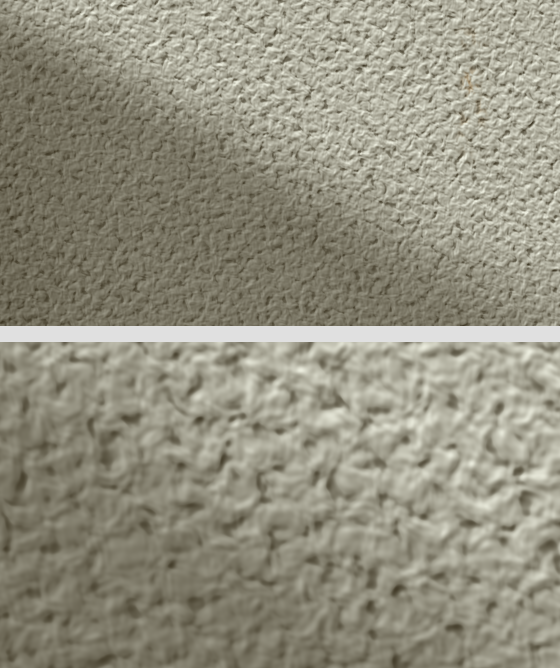
Top: the whole. Bottom: its middle third, enlarged.
This texture is drawn by a Shadertoy shader. Its source:

```glsl
vec2 hash22(vec2 p) {
    vec3 q = fract(p.xyx * vec3(0.1031, 0.1030, 0.0973));
    q += dot(q, q.yzx + 33.33);
    return fract((q.xx + q.yz) * q.zy);
}

// Slope of a random unit gradient at a lattice corner
float corner(vec2 cell, vec2 f, vec2 offset) {
    float angle = 6.2832 * hash22(cell + offset).x;
    return dot(vec2(cos(angle), sin(angle)), f - offset);
}

// Gradient noise around zero
float noise(vec2 p) {
    vec2 cell = floor(p), f = fract(p);
    vec2 u = f * f * f * (f * (f * 6.0 - 15.0) + 10.0);
    float low = mix(corner(cell, f, vec2(0, 0)), corner(cell, f, vec2(1, 0)), u.x);
    float high = mix(corner(cell, f, vec2(0, 1)), corner(cell, f, vec2(1, 1)), u.x);
    return mix(low, high, u.y);
}

// Plaster height: warped lumps with finer grit, each octave turned
float plaster(vec2 p) {
    mat2 turn = mat2(0.8, 0.6, -0.6, 0.8);
    p += 0.008 * vec2(noise(p * 30.0 + 60.0), noise(p * 30.0 + 17.3));
    float lumps = noise(turn * p * 40.0 + 90.0);
    float grains = noise(turn * turn * p * 70.0 + 150.0);
    float grit = noise(p * 120.0 + 31.0);
    return lumps + 0.7 * grains + 0.28 * grit;
}

void mainImage(out vec4 fragColor, in vec2 fragCoord) {
    vec2 p = fragCoord / iResolution.y;
    float height = plaster(p);

    // Diagonal shadow edge, softer towards the lower right
    float edge = (p.y - 0.95 + 0.59 * p.x) / 1.16;
    edge += 0.03 * noise(p * 8.0 + 20.0);
    float softness = mix(0.07, 0.15, p.x / 1.7);
    float lit = smoothstep(-1.1 * softness, 2.0 * softness, edge);

    // Relief lit from the upper left, more sideways in the shadow
    vec2 light = normalize(mix(vec2(-0.7, 0.7), vec2(-0.4, 0.9), lit));
    float slope = height - plaster(p + 0.006 * light);
    float pits = smoothstep(-0.2, -0.65, height);

    // Broad light, then surface detail that fades in the shadow
    float tone = mix(0.17, 0.70, lit) + 0.05 * noise(p * 5.0 + 9.0);
    tone -= 0.11 * smoothstep(0.4, 0.0, p.x) * smoothstep(1.0, 0.4, p.y);
    tone += mix(0.48, 1.0, lit) * (0.66 * slope + 0.20 * height - 0.36 * pits);

    vec3 shade = vec3(0.40, 0.38, 0.31), cream = vec3(0.82, 0.82, 0.76);
    vec3 color = mix(shade, cream, clamp(tone, -0.5, 1.25));

    // Faint rusty streak in the hollows on the right
    float streak = smoothstep(0.07, 0.0, abs(p.x - 1.45)) * smoothstep(0.28, 0.0, abs(p.y - 0.72));
    float rust = streak * smoothstep(0.2, -0.4, height) * smoothstep(-0.3, 0.5, noise(p * 14.0));
    color *= mix(vec3(1.0), vec3(1.0, 0.86, 0.70), rust);

    fragColor = vec4(color, 1.0);
}
```
